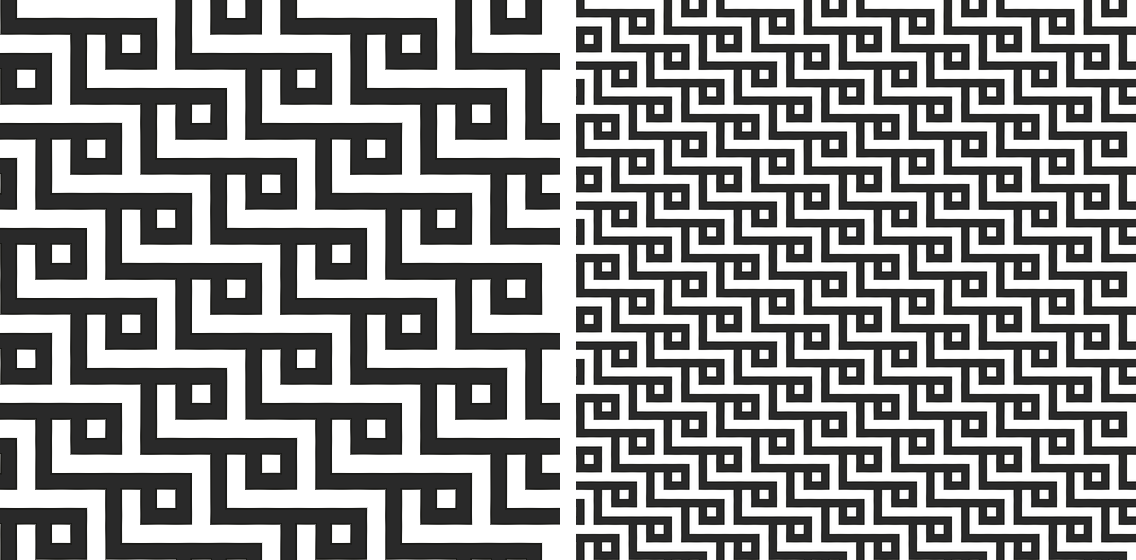
Left: one tile. Right: repeated 2 by 2.
A three.js fragment shader for this pattern:

```glsl
varying vec2 vUv;

const float TAU = 6.2831853;
const float CELLS = 32.0;       // grid cells across the canvas
const float ROW_PERIOD = 16.0;  // cells between motifs in one row
const float ROW_STEP = 2.0;     // cells between motif rows
const float ROW_SHIFT = 6.0;    // leftward shift of each lower row
const float INSET = 0.02;       // thinning of the bars, in cells
const float SOFTNESS = 0.03;    // half width of the edge blend, in cells

const vec3 PAPER = vec3(1.0);
const vec3 INK = vec3(0.16);
const vec3 INK_RIM = vec3(0.10, 0.10, 0.09);

// Square-cornered signed distance to a box given by two corners
float boxDistance(vec2 p, vec2 low, vec2 high) {
  vec2 q = abs(p - 0.5 * (low + high)) - 0.5 * (high - low);
  return max(q.x, q.y);
}

// Upright, long bar and the square ring hanging from its end
float hookDistance(vec2 p) {
  float upright = boxDistance(p, vec2(0.0), vec2(1.0, 5.0));
  float bar = boxDistance(p, vec2(0.0, 4.0), vec2(9.0, 5.0));
  float ring = boxDistance(p, vec2(6.0, 4.0), vec2(9.0, 7.0));
  float hole = boxDistance(p, vec2(7.0, 5.0), vec2(8.0, 6.0));
  return min(min(upright, bar), max(ring, -hole));
}

// Staggered rows of hooks that join into stepped chains
float frettedDistance(vec2 p) {
  float nearest = 10.0;
  float firstRow = floor(p.y / ROW_STEP);
  for (int i = 0; i < 4; i++) {
    float row = firstRow - float(i);
    float x = mod(p.x + ROW_SHIFT * row + 3.0, ROW_PERIOD) - 3.0;
    nearest = min(nearest, hookDistance(vec2(x, p.y - ROW_STEP * row)));
  }
  return nearest;
}

// Layered sines with whole cycles, so the wear wraps
float edgeWear(vec2 uv, float amount) {
  vec2 a = TAU * uv;
  float broad = sin(3.0 * a.x + 2.0 * a.y) * sin(5.0 * a.y - a.x);
  float fine = sin(17.0 * a.x - 11.0 * a.y + 2.0 * sin(7.0 * a.y));
  return amount * (0.6 * broad + 0.4 * fine);
}

// Ink with a slightly darker rim, blended into the paper
vec3 inkOnPaper(float d) {
  vec3 ink = mix(INK, INK_RIM, smoothstep(-0.12, -0.08, d));
  return mix(ink, PAPER, smoothstep(-SOFTNESS, SOFTNESS, d));
}

void main() {
  vec2 grid = vec2(vUv.x, 1.0 - vUv.y) * CELLS - vec2(4.0, 1.0);
  float d = frettedDistance(grid) + INSET + edgeWear(vUv, 0.008);
  gl_FragColor = vec4(inkOnPaper(d), 1.0);
}
```
